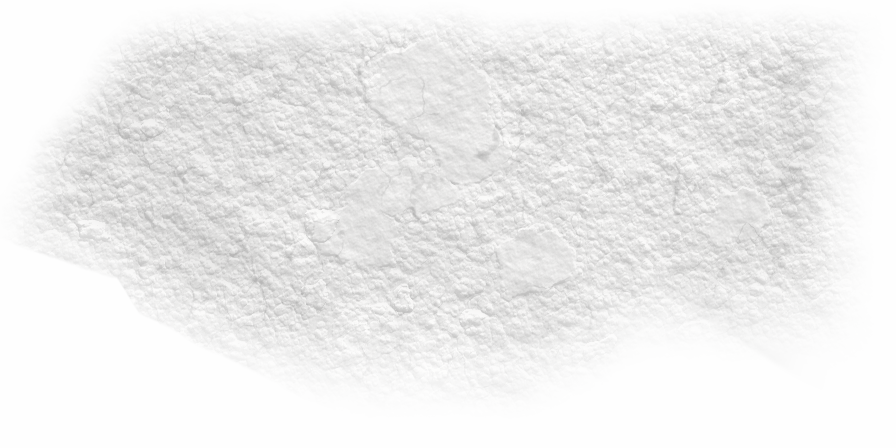
Reproduce this texture procedurally as a WebGL 2 fragment shader.

```glsl
#version 300 es
precision highp float;
uniform vec2 u_resolution;
out vec4 fragColor;

const vec3 WHITE = vec3(0.995), WARM_GREY = vec3(1.0, 0.998, 0.995);
const vec2 TO_LIGHT = vec2(0.3, 0.95);
// Smooth plates: centre, radii
const vec4 PLATES[6] = vec4[6](
  vec4(0.79, 0.48, 0.09, 0.065), vec4(0.96, 0.79, 0.13, 0.11), vec4(1.19, 0.42, 0.08, 0.06),
  vec4(1.65, 0.51, 0.08, 0.06), vec4(0.91, 0.57, 0.12, 0.06), vec4(1.05, 0.67, 0.10, 0.07));
// Boulders: centre, radius
const vec3 BOULDERS[8] = vec3[8](
  vec3(0.72, 0.50, 0.035), vec3(0.90, 0.33, 0.030), vec3(1.64, 0.76, 0.022), vec3(0.36, 0.73, 0.026),
  vec3(1.34, 0.22, 0.035), vec3(1.05, 0.28, 0.022), vec3(0.71, 0.34, 0.028), vec3(0.20, 0.48, 0.035));
// Deep cracks: start, end
const vec4 FISSURES[5] = vec4[5](
  vec4(1.30, 0.67, 1.34, 0.58), vec4(1.77, 0.62, 1.83, 0.53), vec4(0.79, 0.91, 0.81, 0.79),
  vec4(1.10, 0.72, 1.06, 0.64), vec4(1.53, 0.60, 1.51, 0.52));

float hash(vec2 p) { return fract(sin(dot(p, vec2(127.1, 311.7))) * 43758.5453); }
vec2 hash2(vec2 p) { return vec2(hash(p), hash(p + 37.3)); }
float noise(vec2 p) {
  vec2 i = floor(p), f = fract(p);
  f = f * f * (3.0 - 2.0 * f);
  return mix(mix(hash(i), hash(i + vec2(1, 0)), f.x), mix(hash(i + vec2(0, 1)), hash(i + 1.0), f.x), f.y);
}
float fbm(vec2 p) {
  float sum = 0.0, amp = 0.5;
  for (int i = 0; i < 5; i++) {
    sum += amp * noise(p);
    p = mat2(1.6, 1.2, -1.2, 1.6) * p + 7.1;
    amp *= 0.5;
  }
  return sum;
}
vec2 wobble(vec2 p, float scale) { return vec2(fbm(p * scale), fbm(p * scale + 9.0)) - 0.5; }
float blob(vec2 p, vec2 centre, vec2 radii) {
  vec2 d = (p - centre) / radii;
  return exp(-dot(d, d));
}
float segment(vec2 p, vec2 a, vec2 b) {
  vec2 ab = b - a;
  return length(p - a - ab * clamp(dot(p - a, ab) / dot(ab, ab), 0.0, 1.0));
}
float dome(float dist, float radius) { return sqrt(max(radius * radius - dist * dist, 0.0)); }

// Scattered stones of random size; x: height, y: gap between the two nearest centres
vec2 pebbles(vec2 p, float scale) {
  vec2 q = p * scale, cell = floor(q), nearest = vec2(9.0);
  float h = 0.0;
  for (int k = 0; k < 9; k++) {
    vec2 c = cell + vec2(k % 3 - 1, k / 3 - 1);
    float d = length(q - c - hash2(c));
    h = max(h, dome(d, mix(0.1, 0.65, hash(c + 5.7))));
    nearest = d < nearest.x ? vec2(d, nearest.x) : vec2(nearest.x, min(nearest.y, d));
  }
  return vec2(h / scale, nearest.y - nearest.x);
}
float plateMask(vec2 p) {
  float m = 0.0;
  for (int i = 0; i < 6; i++)
    m = max(m, 1.0 - smoothstep(0.92, 1.04, length((p - PLATES[i].xy) / PLATES[i].zw)));
  return m;
}
float terrain(vec2 p) {
  vec2 bent = p + 0.09 * wobble(p, 15.0);
  float rubble = 0.45 * pebbles(bent, 21.0).x + 0.6 * pebbles(p, 42.0).x + 0.9 * pebbles(p + 3.1, 80.0).x;
  float h = fbm(p * 18.0) * 0.045 + fbm(p * 65.0) * 0.012;
  h += mix(rubble * 0.8, 0.014, plateMask(bent) * 0.85);
  for (int i = 0; i < 8; i++)
    h += 0.7 * dome(length(bent - BOULDERS[i].xy), BOULDERS[i].z);
  return h;
}
// Short broken cracks plus the deep ones
float cracks(vec2 p) {
  vec2 q = p + 0.11 * wobble(p, 13.0);
  float open = smoothstep(0.52, 0.7, noise(p * 15.0 + 2.0));
  float line = 0.8 * open * (1.0 - smoothstep(0.02, 0.1, pebbles(q, 12.0).y));
  for (int i = 0; i < 5; i++)
    line = max(line, 1.0 - smoothstep(0.002, 0.010, segment(q, FISSURES[i].xy, FISSURES[i].zw)));
  return line;
}
// Soft vignette with a crisp slope at lower left
float coverage(vec2 p) {
  float ragged = 0.06 * (fbm(p * 9.0) - 0.5);
  float slope = 0.465 - 0.33 * min(p.x, 0.26) - 1.6 * clamp(p.x - 0.26, 0.0, 0.05) - 0.5 * max(p.x - 0.31, 0.0);
  float above = p.y - slope + ragged * 0.3;
  float left = 0.42 * max(p.y - 0.47, 0.0) + 0.28 * max(p.y - 0.66, 0.0);
  float ground = mix(0.05, 0.18, smoothstep(1.1, 1.5, p.x));
  float m = smoothstep(-0.003, 0.008, above) * mix(0.4, 1.0, smoothstep(0.0, 0.15, above));
  m *= smoothstep(left - 0.03, left + 0.13, p.x + ragged);
  m *= smoothstep(ground, ground + 0.27, p.y + ragged);
  m *= 1.0 - smoothstep(1.74, 1.97, p.x + ragged);
  return m * (1.0 - smoothstep(0.86, 0.99, p.y + ragged));
}
void main() {
  vec2 p = gl_FragCoord.xy / u_resolution.y;
  // Broad light and dark areas
  float shade = blob(p, vec2(0.27, 0.66), vec2(0.26, 0.20)) + 0.7 * blob(p, vec2(0.62, 0.90), vec2(0.16, 0.07));
  shade += 0.9 * exp(-pow(segment(p, vec2(0.36, 0.48), vec2(0.66, 0.34)) / 0.07, 2.0));
  shade += 0.7 * blob(p, vec2(0.95, 0.43), vec2(0.12, 0.06)) + 0.8 * blob(p, vec2(1.80, 0.67), vec2(0.07, 0.20));
  float tone = 0.905 - 0.045 * min(shade, 1.2) + 0.05 * (fbm(p * 6.0) - 0.5);
  // Relief lit from above, with a short cast shadow
  float reach = 0.004, h = terrain(p);
  float facing = (h - terrain(p + TO_LIGHT * reach)) / reach;
  float shadow = max(terrain(p + TO_LIGHT * 0.013) - h - 0.006, 0.0);
  tone += 0.058 * clamp(facing, -1.6, 1.2) - 2.0 * min(shadow, 0.02) + 0.7 * (h - 0.042);
  tone -= 0.07 * cracks(p);
  vec3 colour = mix(WHITE, WARM_GREY * clamp(tone, 0.72, 0.985), coverage(p));
  // Pale rock face at lower right
  float ridge = segment(p, vec2(1.48, 0.35), vec2(1.73, 0.19));
  float side = smoothstep(-0.01, 0.01, p.y - 0.35 + 0.64 * (p.x - 1.48));
  colour -= 0.025 * exp(-ridge * 28.0) * side * (0.5 + fbm(p * 25.0));
  fragColor = vec4(clamp(colour, 0.0, 1.0), 1.0);
}
```
